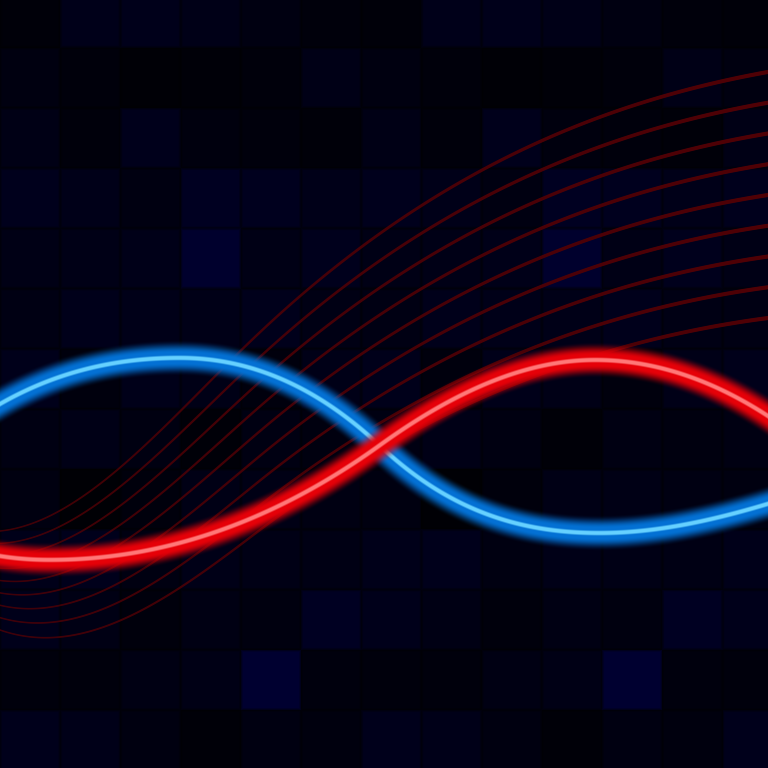
Give the GLSL for this background, as a WebGL 2 fragment shader.

```glsl
#version 300 es
precision highp float;
// Crossing blue and red light tubes with a fan of thin red strands over a dark tiled grid.

uniform vec2 u_resolution;
out vec4 fragColor;

const vec3 TILE_BLUE = vec3(0.0, 0.0, 1.0);
const vec3 STRAND_RED = vec3(0.31, 0.0, 0.02);
const vec3 BLUE_BODY = vec3(0.01, 0.44, 0.83);
const vec3 BLUE_CORE = vec3(0.40, 0.82, 1.0);
const vec3 RED_BODY = vec3(0.90, 0.0, 0.03);
const vec3 RED_CORE = vec3(1.0, 0.47, 0.47);

const float TILE_SIZE = 0.0784;
const float TILE_OFFSET = 0.0755;       // height of the lowest grid line
const float TILE_PERIOD = 6.0;          // columns before the pattern repeats
const vec2 TILE_LEVEL = vec2(0.03, 0.115);
const float GROOVE_WIDTH = 0.0035;
const float STRAND_COUNT = 9.0;
const vec2 STRAND_RADIUS = vec2(0.0010, 0.0027);
const vec2 BODY_RADIUS = vec2(0.0065, 0.0235);
const vec2 CORE_RADIUS = vec2(0.0012, 0.0043);

// Curve knots: x, height, slope
const vec3 BLUE_KNOTS[5] = vec3[5](
    vec3(0.0, 0.474, 0.57), vec3(0.234, 0.534, 0.0), vec3(0.495, 0.4193, -0.94),
    vec3(0.781, 0.306, 0.0), vec3(1.0, 0.344, 0.30));
const vec3 RED_KNOTS[5] = vec3[5](
    vec3(0.0, 0.276, -0.16), vec3(0.065, 0.271, 0.0), vec3(0.495, 0.4206, 0.72),
    vec3(0.775, 0.5313, 0.0), vec3(1.0, 0.4583, -0.65));
const vec3 FAN_TOP[3] = vec3[3](
    vec3(0.0, 0.3086, 0.10), vec3(0.3333, 0.5625, 0.95), vec3(1.0, 0.9063, 0.18));
const vec3 FAN_BOTTOM[3] = vec3[3](
    vec3(0.0, 0.1797, -0.35), vec3(0.3333, 0.306, 0.76), vec3(1.0, 0.5859, 0.13));

float hash(vec2 p) {
    vec3 q = fract(vec3(p.xyx) * 0.1031);
    q += dot(q, q.yzx + 33.33);
    return fract((q.x + q.y) * q.z);
}

// Approximate distance from p to the cubic Hermite segment between knots a and b
float curveDistance(vec2 p, vec3 a, vec3 b) {
    float span = b.x - a.x;
    float t = (p.x - a.x) / span;
    float rise = b.y - a.y;
    float m0 = a.z * span;
    float m1 = b.z * span;
    float c2 = 3.0 * rise - 2.0 * m0 - m1;
    float c3 = m0 + m1 - 2.0 * rise;
    float height = a.y + t * (m0 + t * (c2 + t * c3));
    float slope = (m0 + t * (2.0 * c2 + 3.0 * t * c3)) / span;
    return abs(p.y - height) / sqrt(1.0 + slope * slope);
}

float knotDistance(vec2 p, vec3 knots[5]) {
    int i = 0;
    while (i < 3 && p.x > knots[i + 1].x) i++;
    return curveDistance(p, knots[i], knots[i + 1]);
}

float spot(vec2 cell, vec2 center, vec2 size) {
    vec2 d = (cell - center) / size;
    return exp(-dot(d, d));
}

vec3 tiles(vec2 p) {
    vec2 grid = vec2(p.x, p.y - TILE_OFFSET) / TILE_SIZE;
    vec2 cell = floor(grid);
    cell.x = mod(cell.x, TILE_PERIOD);
    float level = mix(TILE_LEVEL.x, TILE_LEVEL.y, hash(cell + 17.0));
    // Brighter and darker patches
    level += 0.09 * spot(cell, vec2(3.0, 7.5), vec2(0.8, 1.0));
    level += 0.04 * spot(cell, vec2(1.5, 7.0), vec2(1.0, 0.6));
    level += 0.08 * spot(cell, vec2(4.0, 0.0), vec2(0.5));
    level += 0.05 * spot(cell, vec2(5.0, 1.0), vec2(0.5));
    level *= 1.0 - 0.6 * spot(cell, vec2(1.5, 3.0), vec2(1.0, 0.5));
    level *= 1.0 - 0.45 * spot(cell, vec2(2.0, 10.0), vec2(3.0, 0.6));
    // Dark grooves between tiles
    vec2 edge = (0.5 - abs(fract(grid) - 0.5)) * TILE_SIZE;
    float groove = smoothstep(0.0, GROOVE_WIDTH, min(edge.x, edge.y));
    return TILE_BLUE * level * mix(0.5, 1.0, groove);
}

vec3 tube(vec3 base, float d, vec3 body, vec3 core) {
    base = mix(base, body, 1.0 - smoothstep(BODY_RADIUS.x, BODY_RADIUS.y, d));
    return mix(base, core, 1.0 - smoothstep(CORE_RADIUS.x, CORE_RADIUS.y, d));
}

void main() {
    vec2 p = gl_FragCoord.xy / u_resolution;
    float pixel = 1.0 / min(u_resolution.x, u_resolution.y);
    vec3 color = tiles(p);

    // Fan of strands, thickening to the right
    int k = p.x > FAN_TOP[1].x ? 1 : 0;
    float radius = mix(STRAND_RADIUS.x, STRAND_RADIUS.y, p.x);
    for (float i = 0.0; i < STRAND_COUNT; i++) {
        float f = i / (STRAND_COUNT - 1.0);
        float d = curveDistance(p, mix(FAN_TOP[k], FAN_BOTTOM[k], f),
                                mix(FAN_TOP[k + 1], FAN_BOTTOM[k + 1], f));
        float cover = 1.0 - smoothstep(radius - 0.6 * pixel, radius + 0.6 * pixel, d);
        color = mix(color, STRAND_RED, cover * mix(0.8, 1.0, p.x));
    }

    // Red tube passes over the blue one
    color = tube(color, knotDistance(p, BLUE_KNOTS), BLUE_BODY, BLUE_CORE);
    color = tube(color, knotDistance(p, RED_KNOTS), RED_BODY, RED_CORE);
    fragColor = vec4(color, 1.0);
}
```
